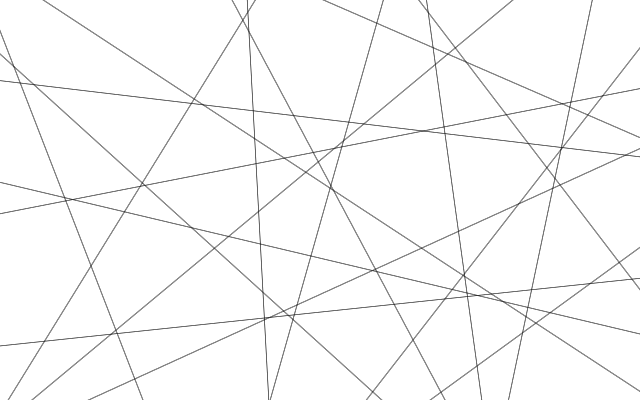
Write a WebGL 2 fragment shader that draws this background.

```glsl
#version 300 es
precision highp float;
// Draws thin black straight lines crossing a white sheet in all directions.
// Each line has a stratified, jittered angle and a spread-out offset from the
// centre; its edge is smoothed by the overlap of the line with the pixel.

uniform vec2 u_resolution;
out vec4 fragColor;

const float PI = 3.14159265;
const int LINE_COUNT = 19;
const float LINE_WIDTH = 0.0016;    // in canvas heights
const float OFFSET_REACH = 0.66;    // share of the sheet's half extent
const float GOLDEN_STEP = 0.618034;
const vec3 PAPER = vec3(1.0);
const vec3 INK = vec3(0.0);

float hash(float seed) {
    return fract(sin(seed * 127.1 + 11.7) * 43758.5453);
}

// Unit normal of a line: one angular slot per line, jittered inside it.
vec2 lineNormal(float index, float count) {
    float slot = index + mix(0.15, 0.85, hash(index));
    float angle = PI * slot / count;
    return vec2(-sin(angle), cos(angle));
}

// Signed distance of a line from the centre, within reach of the sheet.
float lineOffset(float index, vec2 normal, vec2 halfSize, float reach) {
    float spread = fract(index * GOLDEN_STEP + 0.2 * hash(index + 50.0));
    return (2.0 * spread - 1.0) * reach * dot(abs(normal), halfSize);
}

// Share of a pixel covered by a line at the given distance.
float lineCoverage(float dist, float width, float footprint) {
    float overlap = 0.5 * (width + footprint) - abs(dist);
    return clamp(overlap, 0.0, min(width, footprint)) / footprint;
}

void main() {
    float pixel = 1.0 / u_resolution.y;
    vec2 halfSize = 0.5 * u_resolution * pixel;
    vec2 pos = gl_FragCoord.xy * pixel - halfSize;

    // Overlapping lines multiply, so crossings come out darker.
    float light = 1.0;
    for (int i = 0; i < LINE_COUNT; i++) {
        float index = float(i);
        vec2 normal = lineNormal(index, float(LINE_COUNT));
        float offset = lineOffset(index, normal, halfSize, OFFSET_REACH);
        float footprint = pixel * (abs(normal.x) + abs(normal.y));
        light *= 1.0 - lineCoverage(dot(pos, normal) - offset, LINE_WIDTH, footprint);
    }

    fragColor = vec4(mix(INK, PAPER, light), 1.0);
}
```
